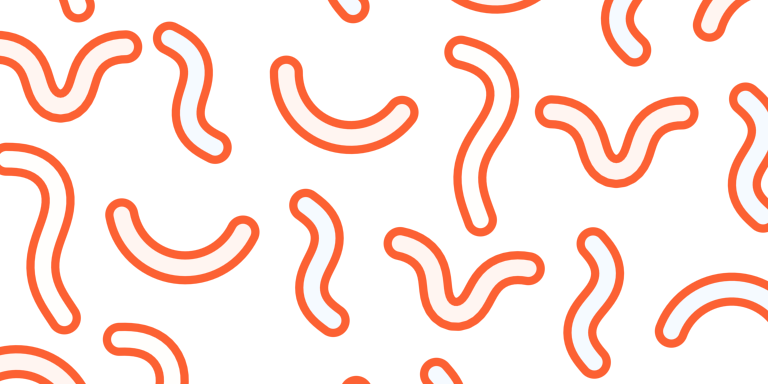
Give the GLSL for this pattern, as a Shadertoy shader.

```glsl
// Scattered outlined squiggles on white: arcs, V bends, S waves and long hooks.
// Each one is a walk along a heading formula, thickened by a distance function
// and set in a jittered lattice whose cells alternate lying and standing shapes.

const float PI = 3.14159265;
const float OUTER_RADIUS = 0.043;
const float INNER_RADIUS = 0.0215;
const vec2 CELL_SIZE = vec2(0.365, 0.41);
const float LATTICE_TILT = -0.12;

const vec3 PAPER = vec3(1.0);
const vec3 ORANGE = vec3(0.99, 0.38, 0.20);
const vec3 BLUSH = vec3(1.0, 0.96, 0.945);
const vec3 ICE = vec3(0.96, 0.98, 1.0);
const vec3 CREAM = vec3(1.0, 0.995, 0.99);

struct Squiggle {
    vec4 bend;    // heading weights: sin, double sin, cos, linear
    float len;    // length of the centre line
    float lift;   // shift that centres the shape in its cell
    float angle;  // direction of the long axis
    vec3 fill;
};

vec4 hash4(vec2 cell, float seed) {
    vec4 h = fract(vec4(cell.xyx, seed) * vec4(0.1031, 0.1030, 0.0973, 0.1099));
    h += dot(h, h.wzxy + 33.33);
    return fract((h.xxyz + h.yzzw) * h.zywx);
}

mat2 rotation(float a) {
    float c = cos(a), s = sin(a);
    return mat2(c, s, -s, c);
}

float segmentDistance(vec2 p, vec2 a, vec2 b) {
    vec2 ab = b - a;
    vec2 ap = p - a;
    return length(ap - ab * clamp(dot(ap, ab) / dot(ab, ab), 0.0, 1.0));
}

// Direction of travel along the centre line, t from -1 to 1
float heading(vec4 bend, float t) {
    return dot(bend, vec4(sin(PI * t), sin(2.0 * PI * t), cos(PI * t), t));
}

// Distance to the centre line, walked from its middle to both ends
float centreLineDistance(vec2 p, vec4 bend, float len) {
    const int STEPS = 18;
    float stride = 0.5 * len / float(STEPS);
    float nearest = 10.0;
    for (float side = -1.0; side < 2.0; side += 2.0) {
        vec2 a = vec2(0.0);
        for (int i = 0; i < STEPS; i++) {
            float h = heading(bend, side * (float(i) + 0.5) / float(STEPS));
            vec2 b = a + side * stride * vec2(cos(h), sin(h));
            nearest = min(nearest, segmentDistance(p, a, b));
            a = b;
        }
    }
    return nearest;
}

// Lying cells hold arcs and V bends, standing cells hold hooks and S waves
Squiggle chooseSquiggle(vec2 cell, vec4 rnd) {
    float lying = -0.08 + 0.6 * (rnd.y - 0.5);
    float standing = -1.25 + 0.4 * (rnd.y - 0.5);
    if (mod(cell.x + cell.y, 2.0) < 0.5) {
        if (rnd.x < 0.38)
            return Squiggle(vec4(1.15, 0.3, 0.0, 0.0), 0.5, 0.078, lying, BLUSH);
        float cup = rnd.z < 0.25 ? PI : 0.0;
        vec3 fill = rnd.w < 0.6 ? BLUSH : ICE;
        return Squiggle(vec4(0.0, 0.0, 0.0, -1.25), 0.42, -0.057, lying + cup, fill);
    }
    if (rnd.x < 0.32)
        return Squiggle(vec4(0.0, 0.0, -0.7, 0.0), 0.35, 0.0, standing, ICE);
    return Squiggle(vec4(0.0, 0.0, -0.7, -0.5), 0.52, -0.03, standing, CREAM);
}

float coverage(float d, float pixel) {
    return 1.0 - smoothstep(-0.75 * pixel, 0.75 * pixel, d);
}

vec3 paintSquiggle(vec3 under, vec2 p, Squiggle s, float pixel) {
    vec2 q = rotation(-s.angle) * p + vec2(0.0, s.lift);
    float d = centreLineDistance(q, s.bend, s.len);
    vec3 colour = mix(under, ORANGE, coverage(d - OUTER_RADIUS, pixel));
    return mix(colour, s.fill, coverage(d - INNER_RADIUS, pixel));
}

void mainImage(out vec4 fragColor, in vec2 fragCoord) {
    float pixel = 1.0 / iResolution.y;
    vec2 p = rotation(-LATTICE_TILT) * (fragCoord * pixel) + vec2(0.13, 0.21);
    vec2 home = floor(p / CELL_SIZE);
    vec3 colour = PAPER;

    // Paint every shape that can reach this point, in a fixed order
    for (int j = -1; j <= 1; j++) {
        for (int i = -1; i <= 1; i++) {
            vec2 cell = home + vec2(i, j);
            vec2 jitter = 0.03 * (hash4(cell, 7.0).xy - 0.5);
            vec2 local = p - (cell + 0.5) * CELL_SIZE - jitter;
            if (dot(local, local) > 0.1) continue;
            Squiggle s = chooseSquiggle(cell, hash4(cell, 3.0));
            colour = paintSquiggle(colour, local, s, pixel);
        }
    }
    fragColor = vec4(colour, 1.0);
}
```
